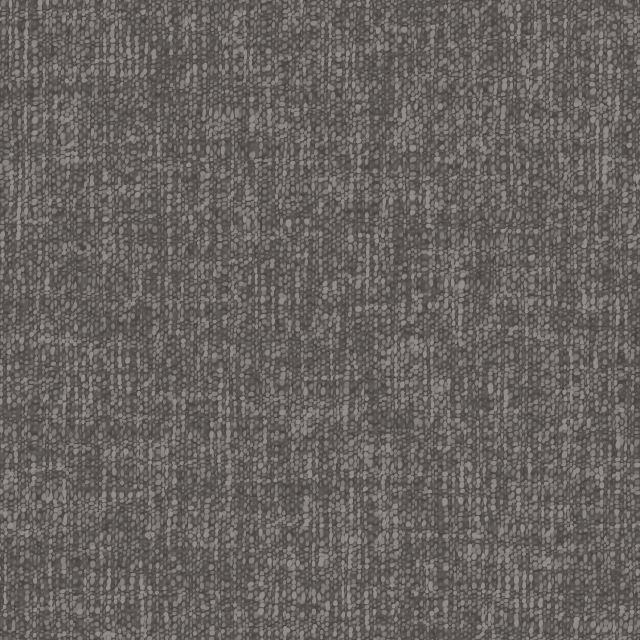
Give the GLSL for this texture, as a WebGL 1 fragment shader.

```glsl
precision highp float;
// Draws a grey woven cloth: staggered light grains of yarn with uneven, slubby threads.

uniform vec2 u_resolution;

const vec3 SHADOW = vec3(0.288, 0.268, 0.258);
const vec3 GROUND = vec3(0.372, 0.360, 0.350);
const vec3 DULL_YARN = vec3(0.380, 0.366, 0.356);
const vec3 BRIGHT_YARN = vec3(0.575, 0.555, 0.545);

const vec2 THREADS = vec2(156.0, 114.0);    // grains across and up the canvas
const vec2 GRAIN_RADIUS = vec2(0.43, 0.40); // in thread cells
const vec2 GRAIN_SCALE = vec2(0.50, 1.28);  // thinnest and fullest grain
const float GRAIN_SLANT = 0.14;
const float GRAIN_JITTER = 0.36;
const float GRAIN_VARIATION = 0.70;
const float GRAIN_ROUGHNESS = 0.40;
const float EDGE_SOFTNESS = 0.32;
const float COLUMN_SLUB = 0.55;             // unevenness along upright threads
const float ROW_SLUB = 0.60;                // unevenness along level threads
const float SLUB_FREQUENCY = 7.0;
const float ALIGNMENT = 1.1;                // favours every second column in patches
const vec2 THREAD_WANDER = vec2(0.95, 0.95);

vec2 hash2(vec2 p) {
  p = vec2(dot(p, vec2(127.1, 311.7)), dot(p, vec2(269.5, 183.3)));
  return fract(sin(p) * 43758.545);
}

float cornerSlope(vec2 cell, vec2 offset) {
  float angle = 6.28318 * hash2(cell).x;
  return dot(vec2(cos(angle), sin(angle)), offset);
}

// Gradient noise, roughly -0.7 to 0.7
float gradientNoise(vec2 p) {
  vec2 cell = floor(p);
  vec2 f = p - cell;
  vec2 u = f * f * f * (f * (f * 6.0 - 15.0) + 10.0);
  vec2 e = vec2(1.0, 0.0);
  float low = mix(cornerSlope(cell, f), cornerSlope(cell + e.xy, f - e.xy), u.x);
  float high = mix(cornerSlope(cell + e.yx, f - e.yx), cornerSlope(cell + e.xx, f - e.xx), u.x);
  return mix(low, high, u.y);
}

// Fullness of a grain, from the two threads that cross there
float grainFullness(float column, float pick, vec2 uv, float chance) {
  float columnSlub = gradientNoise(vec2(column * 7.37, uv.y * SLUB_FREQUENCY + column * 0.61));
  float rowSlub = gradientNoise(vec2(uv.x * SLUB_FREQUENCY + pick * 0.61, pick * 5.71 + 40.0));
  float fullness = 0.48 + COLUMN_SLUB * columnSlub + ROW_SLUB * rowSlub;
  return fullness + GRAIN_VARIATION * (chance - 0.5);
}

void main() {
  vec2 uv = gl_FragCoord.xy / u_resolution.y;

  // Threads wander and vary in width
  vec2 wander = vec2(gradientNoise(uv * vec2(55.0, 6.0)),
                     gradientNoise(uv * vec2(7.0, 43.0) + 17.0));
  vec2 p = uv * THREADS + THREAD_WANDER * wander;

  // Shaded ground with level dashes of weft between the grains
  float weft = gradientNoise(p * vec2(0.55, 1.6) + 5.3);
  vec3 color = mix(SHADOW, GROUND, clamp(0.5 + 1.1 * weft, 0.0, 1.0));

  // Edges never get sharper than a pixel
  float pixelInGrain = THREADS.x / (u_resolution.y * GRAIN_RADIUS.x);
  float softness = max(EDGE_SOFTNESS, 0.5 * pixelInGrain);
  float roughness = GRAIN_ROUGHNESS * gradientNoise(p * vec2(1.5, 1.2) + 31.7);
  float alignment = ALIGNMENT * gradientNoise(uv * vec2(13.0, 6.0) + 9.1);

  // Grains in neighbouring columns are staggered by half a step
  for (int i = -1; i <= 1; i++) {
    float column = floor(p.x) + float(i);
    float odd = mod(column, 2.0);
    for (int j = -1; j <= 1; j++) {
      float row = floor(p.y - 0.5 * odd) + float(j);
      vec2 chance = hash2(vec2(column, row));
      vec2 centre = vec2(column + 0.5, row + 0.5 + 0.5 * odd) + GRAIN_JITTER * (chance - 0.5);
      float fullness = grainFullness(column, row * 2.0 + odd, centre / THREADS,
                                     hash2(vec2(row, column) + 71.0).y);
      fullness = clamp(fullness + alignment * (odd - 0.5), 0.0, 1.0);

      vec2 local = p - centre;
      local.x -= GRAIN_SLANT * local.y;
      float scale = mix(GRAIN_SCALE.x, GRAIN_SCALE.y, fullness);
      float reach = length(local / (GRAIN_RADIUS * scale)) + roughness;
      float cover = 1.0 - smoothstep(1.0 - softness, 1.0 + softness, reach);
      vec3 yarn = mix(DULL_YARN, BRIGHT_YARN, fullness);
      color = max(color, mix(color, yarn, cover));
    }
  }

  gl_FragColor = vec4(color, 1.0);
}
```
